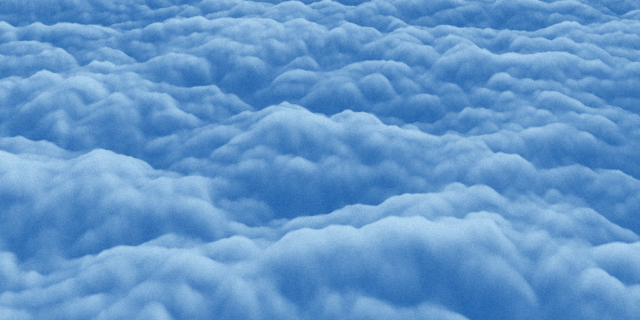
A Shadertoy shader for this texture:

```glsl
// Draws a blue sea of billowing clouds seen obliquely from above.

float hash(vec2 p) {
    vec3 q = fract(p.xyx * vec3(0.1031, 0.1030, 0.0973));
    q += dot(q, q.yzx + 33.33);
    return fract((q.x + q.y) * q.z);
}

// Dot product of a random unit gradient with the offset from its corner
float corner(vec2 cell, vec2 offset) {
    float angle = 6.2832 * hash(cell);
    return dot(vec2(cos(angle), sin(angle)), offset);
}

float gradientNoise(vec2 p) {
    vec2 i = floor(p), f = fract(p);
    vec2 u = f * f * f * (f * (f * 6.0 - 15.0) + 10.0);
    vec2 e = vec2(1, 0);
    return mix(mix(corner(i, f), corner(i + e, f - e), u.x),
               mix(corner(i + e.yx, f - e.yx), corner(i + 1.0, f - 1.0), u.x), u.y);
}

// Wide cloud banks carrying round puffs; rounded creases keep them soft
float cloudHeight(vec2 ground) {
    float height = 0.095 * gradientNoise(ground * vec2(1.8, 3.4) + 17.0);
    vec2 p = ground * vec2(4.6, 5.2) + 40.0;
    float amplitude = 0.085;
    for (int octave = 0; octave < 4; octave++) {
        float n = gradientNoise(p);
        height += amplitude * sqrt(n * n + 0.002);
        p = mat2(1.6, 1.2, -1.2, 1.6) * p + 9.7;
        amplitude *= 0.45;
    }
    return height;
}

// Tops are pale, slopes that face the viewer and hollows are dark
float cloudLight(vec2 ground, float height) {
    float drop = height - cloudHeight(ground + vec2(0.008, 0.036));
    float light = 7.0 * (height - 0.035) + 19.0 * drop;
    return 0.54 + 0.7 * tanh(1.6 * light);
}

void mainImage(out vec4 fragColor, in vec2 fragCoord) {
    vec2 uv = fragCoord / iResolution.y;
    float x = uv.x - 0.5 * iResolution.x / iResolution.y;
    float grain = hash(floor(uv * 256.0) + 5.0);

    // March down through the cloud layer, gathering light front to back
    float light = 0.0, clear = 1.0;
    for (int i = 0; i < 84; i++) {
        float altitude = 0.16 - 0.0029 * (float(i) + 0.6 * grain);
        vec2 ground = vec2(x, 2.5) * (1.0 - altitude) / (1.67 - uv.y);
        float height = cloudHeight(ground);
        if (height > altitude) {
            float cover = 0.6 * min((height - altitude) / 0.008, 1.0);
            light += clear * cover * cloudLight(ground, height);
            clear *= 1.0 - cover;
            if (clear < 0.03) break;
        }
    }
    light += 0.1 * clear;

    // Blue shadow to pale crest, with fine grain
    vec3 color = mix(vec3(0.21, 0.45, 0.71), vec3(0.61, 0.77, 0.90), light);
    color += 0.04 * (hash(floor(uv * 256.0) + 91.0) - 0.5);
    fragColor = vec4(color, 1.0);
}
```
